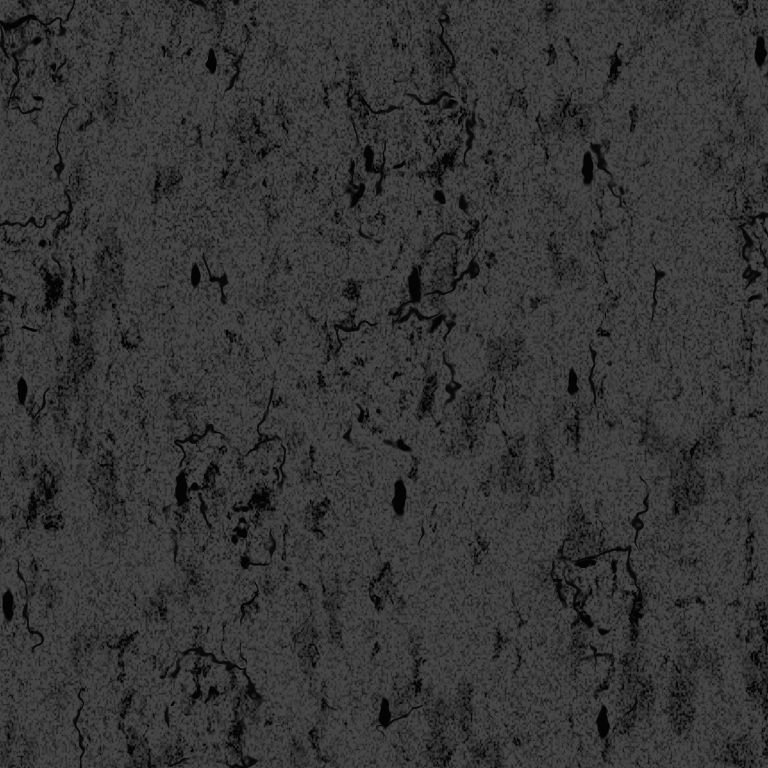
A three.js fragment shader for this texture:

```glsl
// Dark grey weathered bark with vertical grain, pits, smears and broken cracks.
varying vec2 vUv;

float hash(vec2 p) {
  vec3 q = fract(p.xyx * vec3(0.1031, 0.1030, 0.0973));
  q += dot(q, q.yzx + 33.33);
  return fract((q.x + q.y) * q.z);
}

float noise(vec2 p) {
  vec2 cell = floor(p);
  vec2 f = fract(p);
  f = f * f * (3.0 - 2.0 * f);
  return mix(mix(hash(cell), hash(cell + vec2(1.0, 0.0)), f.x),
             mix(hash(cell + vec2(0.0, 1.0)), hash(cell + 1.0), f.x), f.y);
}

float fbm(vec2 p) {
  return 0.5 * noise(p) + 0.3 * noise(p * 2.1 + 7.3) + 0.2 * noise(p * 4.3 + 19.1);
}

// Evenly scattered point for item i of one family.
vec2 scatter(float i, float family) {
  return fract(i * vec2(0.7549, 0.5698) + vec2(0.37, 0.61) * family);
}

// Offset from a centre, wrapped round the canvas edges.
vec2 wrapped(vec2 p, vec2 centre) {
  return fract(p - centre + 0.5) - 0.5;
}

vec2 rotate(vec2 p, float a) {
  return vec2(cos(a) * p.x - sin(a) * p.y, sin(a) * p.x + cos(a) * p.y);
}

// Upright black holes, narrower at the top.
float pits(vec2 p) {
  float ink = 0.0;
  for (int i = 0; i < 13; i++) {
    float k = float(i);
    vec2 q = wrapped(p, scatter(k, 1.3));
    float size = mix(0.65, 1.05, hash(vec2(k, 3.0)));
    q.x *= 1.0 + 14.0 * max(q.y, 0.0);
    float d = length(q / (size * vec2(0.0085, 0.024)));
    ink = max(ink, 1.0 - smoothstep(0.8, 1.15, d));
  }
  return ink;
}

// Tapering cracks, mostly upright, some lying flat.
float cracks(vec2 p, float wear) {
  float ink = 0.0;
  for (int i = 0; i < 22; i++) {
    float k = float(i);
    float flat_ = step(0.8, hash(vec2(k, 8.0)));
    float angle = (hash(vec2(k, 5.0)) - 0.6) * 0.6 + flat_ * 1.3;
    vec2 q = rotate(wrapped(p, scatter(k, 2.7)), angle);
    float reach = mix(0.03, 0.1, hash(vec2(k, 6.0)));
    float along = clamp(1.0 - abs(q.y) / reach, 0.0, 1.0);
    float width = 0.0028 * sqrt(along) * (0.3 + wear);
    float line = 1.0 - smoothstep(width * 0.4, width + 0.0018, abs(q.x));
    ink = max(ink, line * smoothstep(0.0, 0.2, along) * smoothstep(0.25, 0.5, wear));
  }
  return ink;
}

// Crumbled plates: x = ragged rim, y = dots inside, z = interior.
vec3 plates(vec2 p, float wear) {
  vec3 ink = vec3(0.0);
  for (int i = 0; i < 7; i++) {
    float k = float(i);
    vec2 q = wrapped(p, scatter(k, 4.1));
    vec2 size = mix(vec2(0.03, 0.06), vec2(0.1, 0.1), hash(vec2(k, 12.0)));
    vec2 e = abs(q) - size;
    float box = length(max(e, 0.0)) + min(max(e.x, e.y), 0.0);
    float top = smoothstep(-0.04, 0.08, q.y);
    float rim = 1.0 - smoothstep(0.001, 0.0045, abs(box));
    ink.x = max(ink.x, rim * smoothstep(0.5 - 0.25 * top, 0.68 - 0.25 * top, wear));
    ink.z = max(ink.z, 1.0 - smoothstep(-0.02, 0.015, box));
    for (int j = 0; j < 5; j++) {
      vec2 seed = vec2(k, float(j) + 20.0);
      vec2 spot = (vec2(hash(seed), hash(seed + 31.0)) - 0.5) * 2.0 * size;
      float r = mix(0.004, 0.011, pow(hash(seed + 57.0), 2.0));
      float d = length((q - spot) * vec2(0.85, 1.1));
      ink.y = max(ink.y, 1.0 - smoothstep(r * 0.6, r * 1.25, d));
    }
  }
  return ink;
}

// Soft tilted smears.
float smears(vec2 p) {
  float ink = 0.0;
  for (int i = 0; i < 10; i++) {
    float k = float(i);
    vec2 q = rotate(wrapped(p, scatter(k, 6.2)), 0.1 + 0.4 * hash(vec2(k, 41.0)));
    float d = length(q / mix(vec2(0.012, 0.04), vec2(0.026, 0.08), hash(vec2(k, 43.0))));
    ink = max(ink, 1.0 - smoothstep(0.2, 1.1, d));
  }
  return ink;
}

void main() {
  vec2 p = vUv;
  vec2 bend = vec2(fbm(p * 22.0), fbm(p * 22.0 + 50.0)) - 0.5;
  vec2 ragged = vec2(noise(p * 130.0), noise(p * 130.0 + 90.0)) - 0.5;
  float wear = fbm(p * 30.0 + 11.0);

  // Fine grain, stronger in broad patches and upright streaks.
  float grain = mix(noise(p * vec2(430.0, 330.0)), hash(floor(p * 512.0)), 0.25);
  float patches = 0.55 + 0.5 * fbm(p * 5.0 + 3.0) + 0.3 * noise(p * vec2(45.0, 7.0));
  float shade = 0.3 * pow(max(grain - 0.16, 0.0), 2.0) * patches;

  // Upright flecks and blotches, broken up by the grain.
  vec3 plate = plates(p + bend * 0.06 + ragged * 0.006, wear);
  float fleck = smoothstep(0.63, 0.85, fbm(p * vec2(75.0, 30.0) + bend * 3.0));
  float blotch = smoothstep(0.56, 0.8, fbm(p * vec2(28.0, 13.0) + 70.0));
  float crumbs = plate.z * smoothstep(0.6, 0.8, fbm(p * vec2(90.0, 70.0) + 33.0));
  float smear = smears(p + bend * 0.03) * smoothstep(0.35, 0.72, fbm(p * vec2(55.0, 32.0) + 5.0));
  float soft = fleck * 0.2 + blotch * 0.1 + crumbs * 0.18 + smear * 0.3;
  shade += soft * (0.35 + 0.9 * grain);

  // Solid black marks.
  float black = max(pits(p + ragged * 0.005), plate.y);
  black = max(black, max(plate.x, cracks(p + bend * 0.05 + ragged * 0.005, wear)) * 0.9);
  float tone = mix(max(0.275 - shade, 0.02), 0.015, black);
  gl_FragColor = vec4(vec3(tone), 1.0);
}
```
